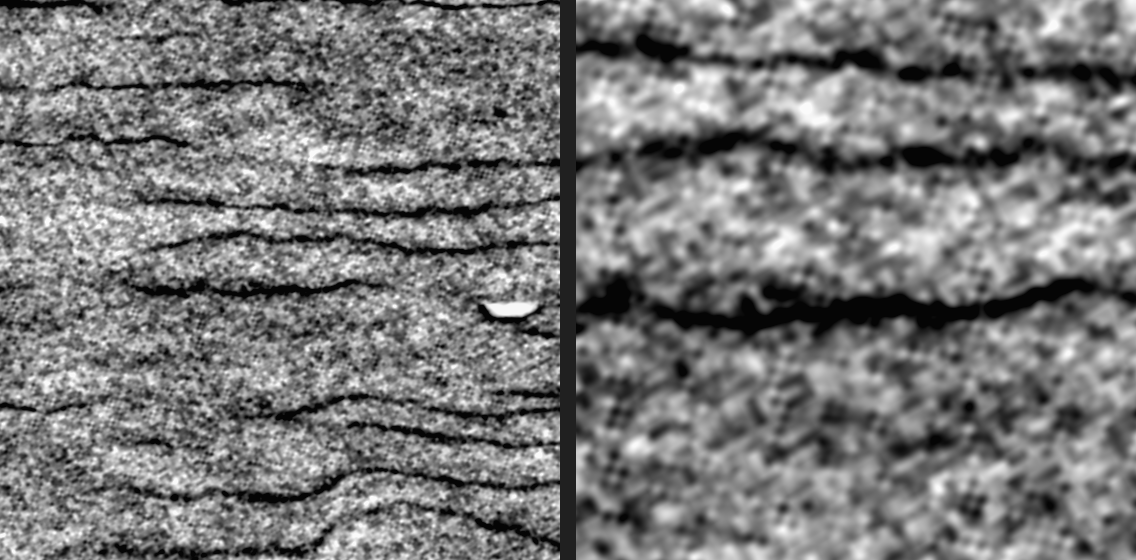
Left, the full canvas; right, a detail of the centre.
A Shadertoy shader for this texture:

```glsl
// Grey layered rock face: soft grain, horizontal bedding, dark wavy cracks and a pale chip.

const int SEAM_COUNT = 14;
const float BASE_GREY = 0.585;

float hash(vec2 cell) {
    return fract(sin(dot(cell, vec2(127.1, 311.7))) * 43758.5453);
}

// Smooth value noise in 0..1
float noise(vec2 p) {
    vec2 cell = floor(p);
    vec2 f = fract(p);
    f = f * f * (3.0 - 2.0 * f);
    float low = mix(hash(cell), hash(cell + vec2(1.0, 0.0)), f.x);
    float high = mix(hash(cell + vec2(0.0, 1.0)), hash(cell + vec2(1.0, 1.0)), f.x);
    return mix(low, high, f.y);
}

float signedNoise(vec2 p) {
    return noise(p) - 0.5;
}

vec2 rotate(vec2 p, float angle) {
    float c = cos(angle);
    float s = sin(angle);
    return vec2(c * p.x - s * p.y, s * p.x + c * p.y);
}

float bell(float x) {
    return exp(-x * x);
}

// Canvas position to layer position: gentle waves and a fold near the bottom
vec2 bedding(vec2 p) {
    float fold = smoothstep(0.55, 0.65, p.x) * (1.0 - smoothstep(0.68, 0.96, p.x));
    float wave = 0.06 * signedNoise(p * vec2(3.0, 2.0) + 5.3);
    return vec2(p.x, p.y - wave - 0.13 * fold * exp(-6.0 * p.y));
}

// Fine blurred speckle
float grain(vec2 p) {
    float coarse = signedNoise(rotate(p, 0.12) * vec2(88.0, 116.0));
    float fine = signedNoise(rotate(p, -0.5) * vec2(150.0, 172.0) + 31.7);
    return 0.50 * coarse + 0.46 * fine;
}

// Light and dark patches stretched along the layers
float patches(vec2 layer) {
    float broad = signedNoise(layer * vec2(3.5, 7.0) + 11.0);
    float streak = signedNoise(layer * vec2(9.0, 30.0) + 23.0);
    float mottle = signedNoise(layer * vec2(28.0, 60.0) + 47.0);
    return 0.30 * broad + 0.26 * streak + 0.24 * mottle;
}

// Darkness of one broken crack with a soft shaded band around it
float seam(vec2 layer, float height, float id) {
    float path = height
        + 0.036 * signedNoise(vec2(layer.x * 5.0, id * 7.3))
        + 0.020 * signedNoise(vec2(layer.x * 14.0, id * 3.7 + 40.0))
        + 0.008 * signedNoise(vec2(layer.x * 48.0, id * 5.1 + 80.0));
    float deep = 1.0 - smoothstep(0.03, 0.16, height);
    float presence = noise(vec2(layer.x * 4.5 + id * 2.9, id * 11.3)) + 0.30 * deep;
    float strength = smoothstep(0.30, 0.72, presence);
    float swell = 0.6 + 0.8 * noise(vec2(layer.x * 22.0, id * 9.1));
    float width = mix(0.0062, 0.013, deep) * swell;
    float d = layer.y - path;
    return strength * (0.46 * bell(d / width) + 0.15 * exp(-abs(d) / 0.018));
}

float cracks(vec2 layer) {
    float dark = 0.0;
    for (int i = 0; i < SEAM_COUNT; i++) {
        float id = float(i);
        float jitter = 0.035 * (hash(vec2(id, 4.0)) - 0.5);
        dark += seam(layer, 0.035 + 0.073 * id + jitter, id);
    }
    return min(dark, 0.62);
}

// Flat-topped bright chip with a dark lower rim
float addChip(float grey, vec2 p, vec2 center, vec2 size) {
    vec2 q = (p - center) / size;
    q.y += 0.25 * signedNoise(p * 60.0);
    float edge = length(q) - 1.0;
    float body = 1.0 - smoothstep(-0.18, 0.14, max(edge, q.y));
    float rim = bell((edge - 0.18) * 5.0) * (1.0 - smoothstep(-0.3, 0.1, q.y));
    return mix(grey - 0.5 * rim, 0.97, body);
}

void mainImage(out vec4 fragColor, in vec2 fragCoord) {
    vec2 p = fragCoord / iResolution.xy;
    vec2 layer = bedding(p);

    float grey = BASE_GREY + grain(p) + patches(layer) - cracks(layer);
    grey = addChip(grey, p, vec2(0.912, 0.46), vec2(0.046, 0.028));

    fragColor = vec4(vec3(clamp(grey, 0.02, 0.98)), 1.0);
}
```
